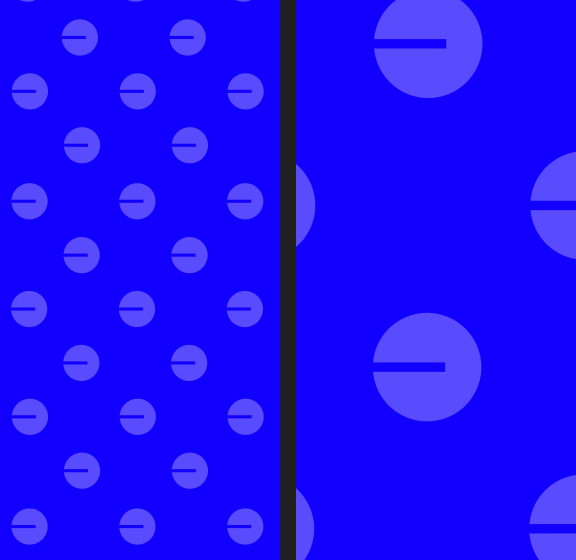
Left, the full canvas; right, a detail of the centre.
Give the GLSL for this pattern, as a WebGL 1 fragment shader.

```glsl
precision highp float;

uniform vec2 u_resolution;

// Lengths are fractions of the canvas width, with y running down from the top.
const int ROWS = 11;
const float COLUMN_PITCH = 0.3852;
const float ROW_PITCH = 0.19245;
const float FIRST_ROW = -0.0586;
const float DISC_RADIUS = 0.0646;
const float SLOT_END = 0.0215;
const float SLOT_HALF_WIDTH = 0.0056;

const vec3 GROUND = vec3(0.07, 0.0, 1.0);
const vec3 DISC = vec3(0.35, 0.30, 1.0);

// Even spacing with two slightly wider gaps.
float rowHeight(float row) {
  return FIRST_ROW + row * ROW_PITCH
       + 0.0076 * step(3.5, row) + 0.0070 * step(9.5, row);
}

// Sideways drift shared by each pair of rows; the first pair sits furthest left.
float rowDrift(float row) {
  float pair = floor(row * 0.5 + 0.01);
  float slip = 0.0013 * mod(pair + 2.0, 3.0);
  return pair < 0.5 ? -0.0078 : -slip;
}

// Centre of the disc in this row that lies nearest to x.
vec2 nearestCentre(float x, float row) {
  float odd = mod(row, 2.0);
  float start = mix(0.1068, 0.2930, odd) + rowDrift(row);
  float column = clamp(floor((x - start) / COLUMN_PITCH + 0.5), 0.0, 2.0 - odd);
  return vec2(start + column * COLUMN_PITCH, rowHeight(row));
}

// Signed distance to a disc with a slot cut in from its left edge.
float slottedDisc(vec2 p, float radius, float slotEnd, float slotHalfWidth) {
  float disc = length(p) - radius;
  float slot = max(abs(p.y) - slotHalfWidth, p.x - slotEnd);
  return max(disc, -slot);
}

void main() {
  float pixel = 1.0 / u_resolution.x;
  vec2 p = vec2(gl_FragCoord.x, u_resolution.y - gl_FragCoord.y) * pixel;

  // Union of all rows
  float d = 1.0;
  for (int i = 0; i < ROWS; i++) {
    vec2 centre = nearestCentre(p.x, float(i));
    d = min(d, slottedDisc(p - centre, DISC_RADIUS, SLOT_END, SLOT_HALF_WIDTH));
  }

  float coverage = clamp(0.5 - d / pixel, 0.0, 1.0);
  gl_FragColor = vec4(mix(GROUND, DISC, coverage), 1.0);
}
```
